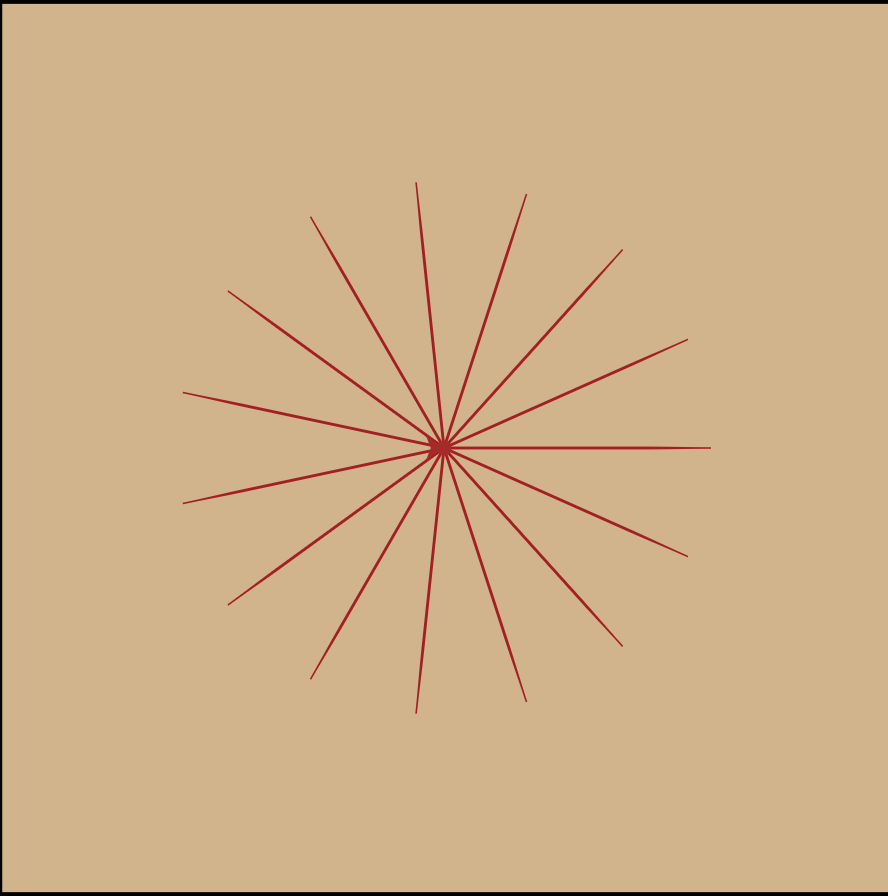
Reproduce this background procedurally as a WebGL 1 fragment shader.

```glsl
precision highp float;
// A burst of fifteen thin red rays on a tan field with a dark frame on three sides.

uniform vec2 u_resolution;

const vec3 TAN = vec3(0.824, 0.706, 0.549);
const vec3 RED = vec3(0.635, 0.125, 0.135);
const vec3 HUB_RED = vec3(0.647, 0.165, 0.165);

const float TAU = 6.2831853;
const float RAY_COUNT = 15.0;
const float RAY_LENGTH = 0.298;
const float RAY_HALF_WIDTH = 0.0016;

// Antialiased coverage of a signed distance, one pixel wide.
float coverage(float dist, float pixel) {
  return clamp(0.5 - dist / pixel, 0.0, 1.0);
}

// Folds the plane into one sector centred on the +x axis.
vec2 foldSector(vec2 p, float count) {
  float sector = TAU / count;
  float angle = mod(atan(p.y, p.x) + 0.5 * sector, sector) - 0.5 * sector;
  return length(p) * vec2(cos(angle), sin(angle));
}

// Ray along +x that grows thinner close to its tip.
float rayDistance(vec2 p, float rayLength, float halfWidth) {
  float taper = mix(1.0, 0.55, smoothstep(0.75, 1.0, p.x / rayLength));
  return max(abs(p.y) - halfWidth * taper, p.x - rayLength);
}

// Notched arrowhead with its tip at the origin, pointing along +x.
float arrowDistance(vec2 p, float size) {
  p = vec2(p.x, abs(p.y)) / size;
  float side = dot(p, normalize(vec2(5.0, 9.0)));
  float back = dot(p + vec2(7.0, 0.0), normalize(vec2(-5.0, -2.0)));
  return size * max(side, back);
}

// Frame along the left, top and bottom edges; uv is in units of the height.
float frameDistance(vec2 uv, float sideWidth, float endWidth) {
  float ends = min(uv.y, 1.0 - uv.y) - endWidth;
  return min(uv.x - sideWidth, ends);
}

void main() {
  float pixel = 1.0 / u_resolution.y;
  vec2 uv = gl_FragCoord.xy * pixel;
  vec2 p = uv - 0.5 * u_resolution * pixel;

  // Rays
  float ray = rayDistance(foldSector(p, RAY_COUNT), RAY_LENGTH, RAY_HALF_WIDTH);
  vec3 color = mix(TAN, RED, coverage(ray, pixel));

  // Hub: a small disc over an arrowhead
  float hub = min(length(p) - 0.0085, arrowDistance(p, 1.0 / 512.0) - 0.001);
  color = mix(color, HUB_RED, coverage(hub, pixel));

  // Frame
  float frame = frameDistance(uv, 0.0025, 0.0043);
  color *= 1.0 - coverage(frame, pixel);

  gl_FragColor = vec4(color, 1.0);
}
```
